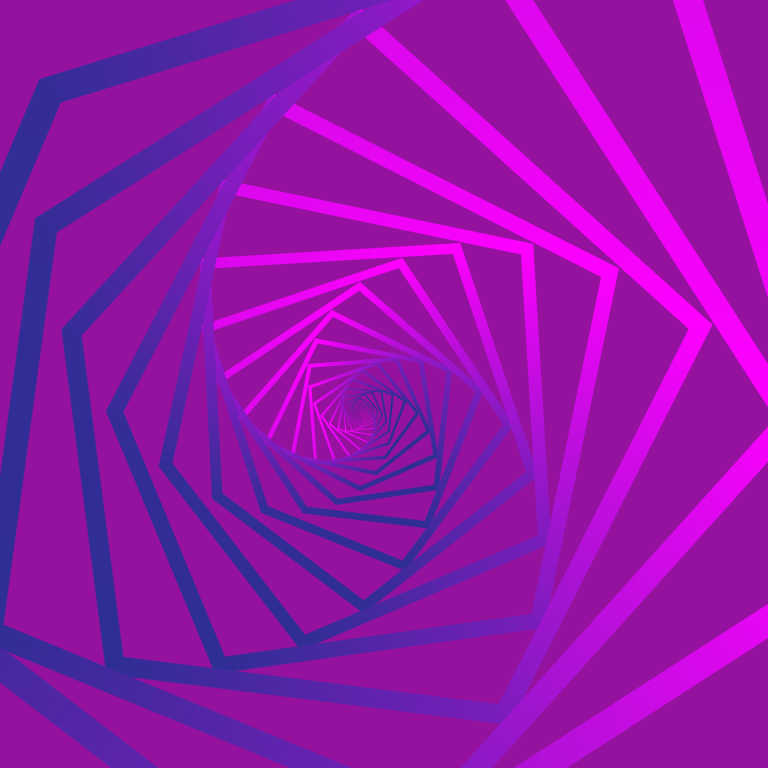
Write a Shadertoy shader that draws this background.

```glsl
const vec3 BACKDROP = vec3(0.58, 0.07, 0.62);
const vec3 INDIGO   = vec3(0.18, 0.18, 0.58);
const vec3 MAGENTA  = vec3(1.0, 0.0, 1.0);

const vec2  SPIRAL_CENTER = vec2(-0.031, -0.0404); // from canvas middle
const float LAYER_SCALE   = 0.818;                 // shrink per layer
const float LAYER_TURN    = 0.2644;                // radians per layer
const float STROKE_WIDTH  = 0.0205;                // at layer zero
const int   OUTER_LAYER   = -3;
const int   INNER_LAYER   = 24;

const int SIDES = 5;

// Outer corners of layer zero, clockwise
const vec2 CORNERS[SIDES] = vec2[](
    vec2( 0.337,  0.191),
    vec2( 0.240, -0.277),
    vec2(-0.189, -0.337),
    vec2(-0.331,  0.005),
    vec2(-0.116,  0.4205)
);

// Indigo-to-magenta amount at the start and end of each side
const vec2 SIDE_TINTS[SIDES] = vec2[](
    vec2(1.0,  0.37),
    vec2(0.37, 0.0),
    vec2(0.0,  0.03),
    vec2(0.03, 0.57),
    vec2(0.82, 1.0)
);

mat2 rotation(float angle) {
    float c = cos(angle), s = sin(angle);
    return mat2(c, s, -s, c);
}

// x: signed distance to the convex outline, y: tint of its nearest side
vec2 pentagon(vec2 p) {
    vec2 nearest = vec2(-1e5, 0.0);
    for (int i = 0; i < SIDES; i++) {
        vec2 start = CORNERS[i];
        vec2 side = CORNERS[(i + 1) % SIDES] - start;
        vec2 outward = normalize(vec2(-side.y, side.x));
        float dist = dot(p - start, outward);
        if (dist > nearest.x) {
            float along = clamp(dot(p - start, side) / dot(side, side), 0.0, 1.0);
            nearest = vec2(dist, mix(SIDE_TINTS[i].x, SIDE_TINTS[i].y, along));
        }
    }
    return nearest;
}

void mainImage(out vec4 fragColor, in vec2 fragCoord) {
    float canvas = min(iResolution.x, iResolution.y);
    vec2 p = (fragCoord - 0.5 * iResolution.xy) / canvas - SPIRAL_CENTER;
    vec3 color = BACKDROP;

    // Larger layers lie over smaller ones
    for (int layer = INNER_LAYER; layer >= OUTER_LAYER; layer--) {
        float size = pow(LAYER_SCALE, float(layer));
        vec2 shape = pentagon(rotation(-LAYER_TURN * float(layer)) * p / size);

        // Stroke lies inside the outline; hairlines fade below a pixel
        float halfWidth = 0.5 * STROKE_WIDTH;
        float band = abs(shape.x + halfWidth) - halfWidth;
        float pixelScale = size * canvas;
        float coverage = clamp(0.5 - band * pixelScale, 0.0, 1.0)
                       * min(1.0, STROKE_WIDTH * pixelScale);
        color = mix(color, mix(INDIGO, MAGENTA, shape.y), coverage);
    }

    fragColor = vec4(color, 1.0);
}
```
